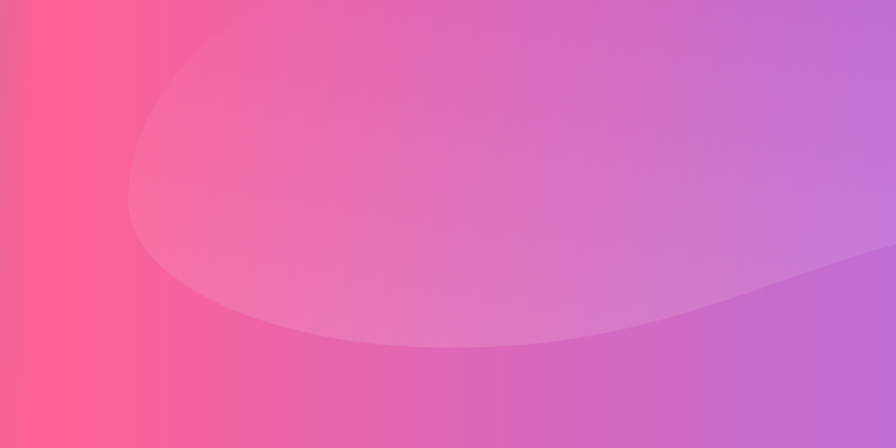
A Shadertoy shader for this background:

```glsl
// A pink to violet horizontal gradient under a pale, translucent blob.
// The blob joins a half ellipse on the left to a rising wave on the right;
// its white veil is strongest at the lower rim and fades out upwards.

// Background: colours run across the width, 0 to 1
const vec3  PINK        = vec3(1.00, 0.38, 0.58);
const vec3  MAGENTA     = vec3(0.865, 0.405, 0.72);
const vec3  VIOLET      = vec3(0.75, 0.43, 0.83);
const vec3  EDGE_ROSE   = vec3(0.92, 0.40, 0.60);
const float PINK_STOP   = 0.06;
const float MIDDLE_STOP = 0.53;
const float EDGE_WIDTH  = 0.05;

// Blob: lengths in canvas heights on a canvas two heights wide
const vec2  BLOB_CENTER  = vec2(1.00, 0.55);
const float BLOB_WIDTH   = 0.714;
const float BLOB_DEPTH   = 0.326;
const float BLOB_HEIGHT  = 0.54;
const float WAVE_RISE    = 0.277;
const float WAVE_FLATTEN = 0.23;
const float WAVE_MIDDLE  = 0.55;
const float VEIL_LOW     = 0.12;
const float VEIL_HIGH    = 0.008;

vec3 backgroundColor(vec2 uv) {
    vec3 color = mix(PINK, MAGENTA, smoothstep(0.0, 1.0, 0.0));
    float first = clamp((uv.x - PINK_STOP) / (MIDDLE_STOP - PINK_STOP), 0.0, 1.0);
    float second = clamp((uv.x - MIDDLE_STOP) / (1.0 - MIDDLE_STOP), 0.0, 1.0);
    color = mix(mix(color, MAGENTA, first), VIOLET, second);

    // Dull rose along the left border, weaker towards the bottom
    float edge = 1.0 - smoothstep(0.0, EDGE_WIDTH, uv.x);
    return mix(color, EDGE_ROSE, edge * mix(0.3, 1.0, uv.y));
}

// First-order signed distance to an ellipse, negative inside
float ellipseDistance(vec2 p, vec2 radii) {
    float k = length(p / radii);
    float slope = length(p / (radii * radii));
    return k * (k - 1.0) / max(slope, 1e-4);
}

float blobDistance(vec2 p) {
    vec2 q = p - BLOB_CENTER;
    if (q.x < 0.0) {
        float halfHeight = q.y > 0.0 ? BLOB_HEIGHT : BLOB_DEPTH;
        return ellipseDistance(q, vec2(BLOB_WIDTH, halfHeight));
    }
    // Lower rim rises to the right; the top lies beyond the canvas
    float bend = q.x - WAVE_MIDDLE;
    float rise = q.x * q.x * (WAVE_RISE - WAVE_FLATTEN * bend * bend);
    return rise - BLOB_DEPTH - q.y;
}

void mainImage(out vec4 fragColor, in vec2 fragCoord) {
    vec2 uv = fragCoord / iResolution.xy;
    vec2 p = uv * vec2(2.0, 1.0);
    float pixel = 1.0 / iResolution.y;

    vec3 color = backgroundColor(uv);

    // White veil inside the blob
    float inside = 1.0 - smoothstep(-pixel, pixel, blobDistance(p));
    float rimBottom = BLOB_CENTER.y - BLOB_DEPTH;
    float fade = clamp((uv.y - rimBottom) / (1.0 - rimBottom), 0.0, 1.0);
    color = mix(color, vec3(1.0), inside * mix(VEIL_LOW, VEIL_HIGH, fade));

    fragColor = vec4(color, 1.0);
}
```
